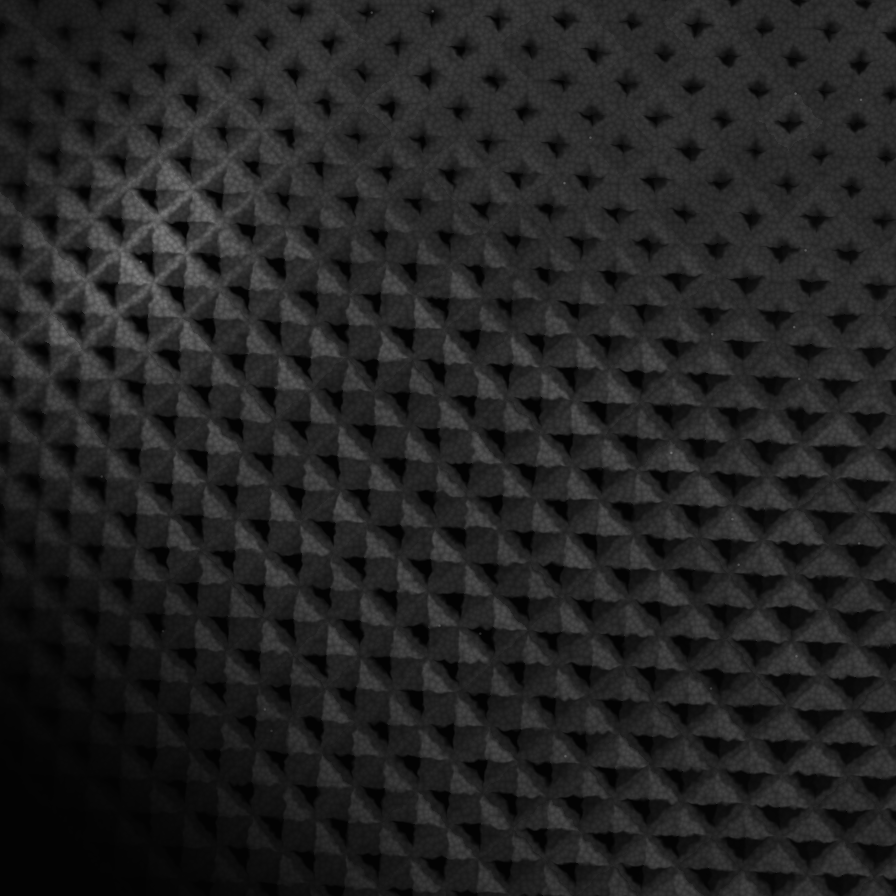
Give the GLSL for this texture, as a three.js fragment shader.

```glsl
// Black embossed rubber: a slanted grid of sunken four-sided pits between wide ridges.
// Each pit has four rough facets lit by a light that turns across the sheet;
// pits shrink toward the top, and a sheen crosses the ridges at upper left.
varying vec2 vUv;

// Lattice: cells per canvas unit along the two diagonals, and one pit centre
const vec2 AXIS_U = vec2(12.96, -14.40);
const vec2 AXIS_V = vec2(-14.14, -12.70);
const vec2 PIT_CENTRE = vec2(0.383, 0.564);
const float TOP_SQUEEZE = 0.1;

// Pit shape, in cells
const float PIT_DEEP = 0.395;
const float PIT_SHALLOW = 0.22;
const float LIT_SPREAD = 0.06;
const float EDGE_SOFT = 0.06;
const float EDGE_BLURRED = 0.17;
const float RIDGE_WIDTH = 0.13;

// Tones
const vec3 RUBBER = vec3(0.155);
const vec3 SHADOW = vec3(0.012);
const vec3 SHEEN = vec3(0.24);
const vec3 DUST = vec3(0.16);
const float FACET_CONTRAST = 0.82;

// Sheen placement
const vec2 SHEEN_CENTRE = vec2(0.17, 0.73);
const vec2 SHEEN_DIR = vec2(0.62, 0.785);
const vec2 SHEEN_SIZE = vec2(0.16, 0.085);

// Surface wear
const float GRAIN_SCALE = 165.0;
const float GRAIN_AMOUNT = 0.42;
const float FRAY_SCALE = 75.0;
const float FRAY_AMOUNT = 0.11;
const float CELL_VARIATION = 0.22;
const float DUST_SCALE = 42.0;

float hash(vec2 p) {
  return fract(sin(dot(p, vec2(127.1, 311.7))) * 43758.5);
}

vec2 hash2(vec2 p) {
  return vec2(hash(p), hash(p + 37.4));
}

// Distance to the nearest scattered point
float cellular(vec2 p) {
  vec2 cell = floor(p), f = fract(p);
  float nearest = 2.0;
  for (int j = -1; j <= 1; j++) {
    for (int i = -1; i <= 1; i++) {
      vec2 o = vec2(float(i), float(j));
      nearest = min(nearest, length(o + hash2(cell + o) - f));
    }
  }
  return nearest;
}

// Layered sines for uneven rows
vec2 wobble(vec2 p) {
  return sin(p.yx * vec2(61.0, 73.0) + 2.0 * sin(p * 39.0));
}

void main() {
  vec2 uv = vUv;

  // Lattice position, with closer rows at the top and frayed outlines
  vec2 p = uv - PIT_CENTRE;
  p.y += TOP_SQUEEZE * p.y * max(p.y, 0.0);
  vec2 fray = vec2(cellular(uv * FRAY_SCALE), cellular(uv.yx * FRAY_SCALE + 17.0)) - 0.45;
  vec2 lattice = vec2(dot(p, AXIS_U), dot(p, AXIS_V)) + 0.02 * wobble(uv) + FRAY_AMOUNT * fray;
  vec2 id = floor(lattice + 0.5);
  vec2 q = lattice - id;
  vec2 a = abs(q);
  float reach = max(a.x, a.y);

  // Local shape: shallow at the top, out of focus at the left
  float shallow = smoothstep(0.55, 1.0, uv.y + 0.3 * (uv.x - 0.5));
  float soft = mix(EDGE_SOFT, EDGE_BLURRED, smoothstep(0.2, 0.0, uv.x));
  float variation = hash(id) - 0.5;

  // Facet direction on the sheet, and the turning light
  vec2 facetU = sign(q.x) * vec2(0.707, -0.707);
  vec2 facetV = sign(q.y) * vec2(-0.707, -0.707);
  vec2 facet = mix(facetU, facetV, smoothstep(-soft, soft, a.y - a.x));
  float angle = mix(0.70, 1.50, smoothstep(0.3, 1.0, uv.x));
  float lambert = dot(facet, vec2(cos(angle), sin(angle)));

  // Relief: steep facets in the pit, gentle shoulders on the ridge
  float pitSize = mix(PIT_DEEP, PIT_SHALLOW, shallow) + LIT_SPREAD * lambert;
  pitSize += variation * mix(0.03, 0.12, shallow);
  float pit = 1.0 - smoothstep(pitSize - soft, pitSize + soft, reach);
  float gain = FACET_CONTRAST * mix(1.0, lambert > 0.0 ? 0.15 : 0.95, shallow);
  float inside = 0.76 + gain * lambert;
  inside *= mix(1.0, smoothstep(0.0, 0.26, reach), 0.2 + 0.5 * shallow);
  float shoulder = smoothstep(0.0, 0.12, 0.5 - reach) * (1.0 - 0.6 * shallow);
  float outside = 0.86 + 0.12 * lambert * shoulder + 0.08 * shallow;
  float relief = max(mix(outside, inside, pit), 0.0);
  relief *= 1.0 + CELL_VARIATION * variation;

  // Broad light: dark lower left, dim upper left corner, gentle fall to the bottom
  float lit = smoothstep(0.08, 0.50, dot(uv, vec2(0.75, 0.65)));
  lit *= 1.0 - 0.42 * smoothstep(0.42, 0.62, dot(uv, vec2(-0.7, 0.7)));
  lit *= mix(0.84, 1.06, smoothstep(0.0, 0.75, uv.y)) + 0.06 * shallow;

  // Sheen stretched along one ridge direction, strongest on the ridges
  vec2 s = uv - SHEEN_CENTRE;
  s = vec2(dot(s, SHEEN_DIR), dot(s, vec2(SHEEN_DIR.y, -SHEEN_DIR.x))) / SHEEN_SIZE;
  float sheen = exp(-dot(s, s)) + 0.2 * exp(-0.2 * dot(s, s));
  float ridge = 1.0 - smoothstep(0.0, RIDGE_WIDTH + 0.3 * soft, 0.5 - reach);
  float gloss = sheen * (0.3 * relief + 0.55 * ridge);

  // Leathery grain and sparse dust
  float grain = 1.0 + GRAIN_AMOUNT * (0.45 - cellular(uv * GRAIN_SCALE));
  vec2 d = uv * DUST_SCALE;
  vec2 spot = 0.2 + 0.6 * hash2(floor(d) + 9.0);
  float dust = step(0.985, hash(floor(d))) * (1.0 - smoothstep(0.02, 0.09, length(fract(d) - spot)));

  vec3 color = SHADOW + (RUBBER * relief * lit + SHEEN * gloss) * grain + DUST * dust * lit;
  gl_FragColor = vec4(color, 1.0);
}
```
